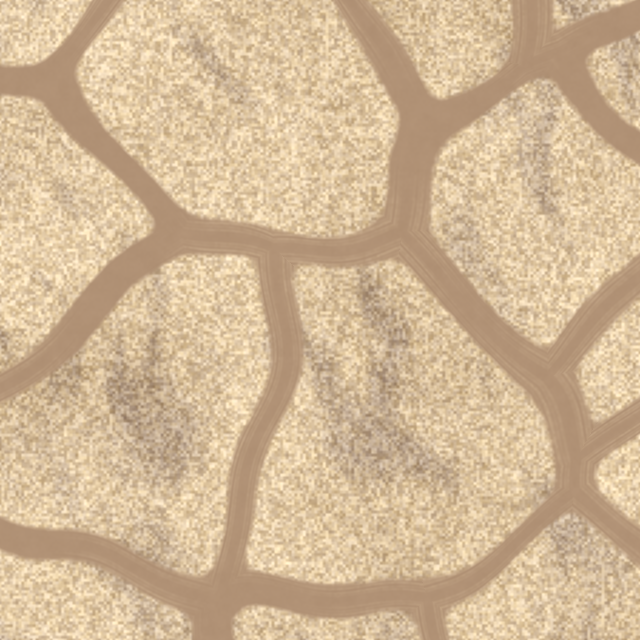
Give the GLSL for this texture, as a Shadertoy shader.

```glsl
const vec3 SAND = vec3(0.877, 0.780, 0.636);
const vec3 SAND_CONTRAST = vec3(0.96, 1.03, 1.02);
const vec3 SHADOW_TINT = vec3(0.13, 0.125, 0.085);
const vec3 CLAY = vec3(0.685, 0.562, 0.452);
const vec3 CLAY_STREAK = vec3(0.745, 0.628, 0.507);

float hash(vec2 p) {
    vec3 q = fract(vec3(p.xyx) * 0.1031);
    q += dot(q, q.yzx + 33.33);
    return fract((q.x + q.y) * q.z);
}

vec2 hash2(vec2 p) {
    return vec2(hash(p + 17.0), hash(p + 71.0));
}

float valueNoise(vec2 p) {
    vec2 cell = floor(p), f = fract(p);
    f = f * f * (3.0 - 2.0 * f);
    float low = mix(hash(cell), hash(cell + vec2(1, 0)), f.x);
    float high = mix(hash(cell + vec2(0, 1)), hash(cell + vec2(1, 1)), f.x);
    return mix(low, high, f.y);
}

float fbm(vec2 p) {
    float sum = 0.0, weight = 0.5;
    for (int i = 0; i < 4; i++) {
        sum += weight * valueNoise(p);
        p = p * 2.03 + 9.7;
        weight *= 0.5;
    }
    return sum / 0.9375;
}

float smoothMin(float a, float b, float k) {
    float h = max(k - abs(a - b), 0.0) / k;
    return min(a, b) - h * h * k * 0.25;
}

// Bends straight cell borders into hand-drawn curves
vec2 sineWarp(vec2 p) {
    p += 0.030 * sin(p.yx * vec2(9.0, 8.0) + vec2(0.6, 2.1));
    return p + 0.009 * sin(p.yx * vec2(23.0, 26.0) + vec2(1.7, 0.3));
}

vec2 cellPoint(vec2 cell, float jitter) {
    return cell + 0.5 + jitter * (hash2(cell) - 0.5);
}

// x: rounded distance to the cell border, y: signed offset across it
vec2 cellBorder(vec2 p, float jitter) {
    vec2 base = floor(p), nearest = base;
    float best = 8.0;
    for (int y = -1; y <= 1; y++)
    for (int x = -1; x <= 1; x++) {
        vec2 cell = base + vec2(x, y);
        float d = length(cellPoint(cell, jitter) - p);
        if (d < best) { best = d; nearest = cell; }
    }
    vec2 home = cellPoint(nearest, jitter) - p;
    float rounded = 8.0, closest = 8.0, side = 1.0;
    for (int y = -2; y <= 2; y++)
    for (int x = -2; x <= 2; x++) {
        if (x == 0 && y == 0) continue;
        vec2 cell = nearest + vec2(x, y);
        vec2 other = cellPoint(cell, jitter) - p;
        float d = dot(0.5 * (home + other), normalize(other - home));
        rounded = smoothMin(rounded, d, 0.07);
        if (d < closest) {
            closest = d;
            side = hash(cell) > hash(nearest) ? 1.0 : -1.0;
        }
    }
    return vec2(rounded, closest * side);
}

vec3 sandColor(vec2 uv) {
    // Fine grains and small clumps
    float grain = 0.23 * (valueNoise(uv * 225.0) - 0.5);
    grain += 0.11 * (valueNoise(uv * 118.0 + 40.0) - 0.5);
    float hue = valueNoise(uv * 190.0 + 80.0) - 0.5;
    // Broad light patches and steep grey ripples
    float patches = 0.16 * (fbm(uv * 5.0 + 3.0) - 0.5);
    vec2 slope = vec2(0.9 * uv.x + 0.42 * uv.y, 0.9 * uv.y - 0.42 * uv.x);
    slope.x += 0.025 * sin(slope.y * 11.0) + 0.012 * sin(slope.y * 27.0);
    float ripple = smoothstep(0.53, 0.78, fbm(slope * vec2(13.0, 4.5) + 5.0));
    vec3 color = SAND + (grain + patches) * SAND_CONTRAST;
    color += hue * vec3(0.015, 0.0, -0.055);
    return color - ripple * SHADOW_TINT;
}

void mainImage(out vec4 fragColor, in vec2 fragCoord) {
    vec2 uv = fragCoord / iResolution.y;
    float cells = 2.4;
    vec2 border = cellBorder(sineWarp(uv) * cells + vec2(4.3, 7.6), 0.85) / cells;

    // Brush stroke with a soft, slightly ragged rim
    float halfWidth = mix(0.019, 0.033, valueNoise(uv * 6.0 + 12.0));
    float rag = 0.004 * (fbm(uv * 35.0) - 0.5);
    float stroke = 1.0 - smoothstep(-0.005, 0.005, border.x - halfWidth + rag);

    // Bristle streaks running along the stroke
    float wobble = 2.5 * valueNoise(uv * 9.0);
    float bristles = 0.5 + 0.3 * sin(border.y * 620.0 + wobble)
                   + 0.2 * sin(border.y * 1130.0 - wobble);
    float dryness = smoothstep(0.35, 0.75, valueNoise(uv * 5.0 + 31.0));
    float streak = bristles * dryness * smoothstep(0.002, 0.016, abs(border.y));

    vec3 sand = sandColor(uv);
    vec3 clay = mix(CLAY, CLAY_STREAK, 0.55 * streak);
    clay += 0.022 * (fbm(uv * 60.0) - 0.5);
    float opacity = stroke * (0.97 - 0.12 * streak);
    fragColor = vec4(clamp(mix(sand, clay, opacity), 0.0, 1.0), 1.0);
}
```
